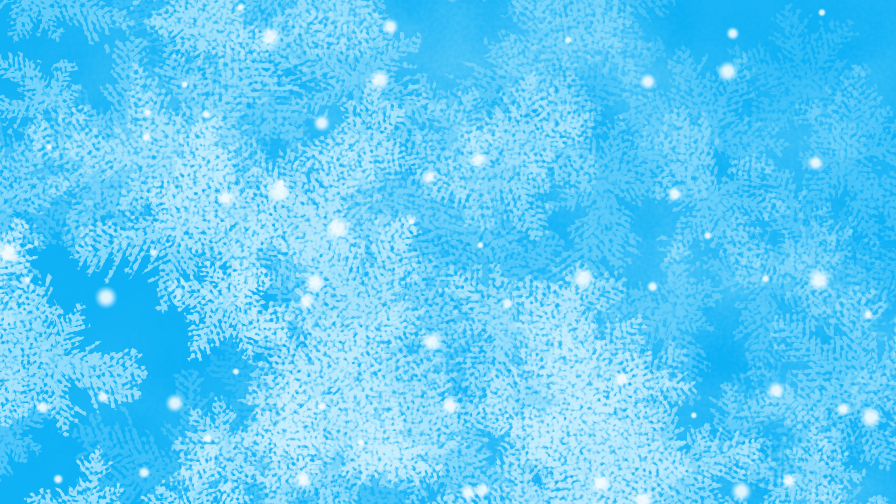
Write a WebGL 2 fragment shader that draws this texture.

```glsl
#version 300 es
precision highp float;
// Feathery frost crystals over bright blue, sprinkled with soft glowing snow dots.
uniform vec2 u_resolution;
out vec4 fragColor;

const float TAU = 6.2831853;
const int LAYERS = 6;
const int ARMS = 8;
const vec3 SKY = vec3(0.055, 0.695, 0.965);
const vec3 FROST = vec3(0.79, 0.935, 0.995);

vec2 hash2(vec2 p) {
  vec3 h = fract(p.xyx * vec3(0.1031, 0.1030, 0.0973));
  h += dot(h, h.yzx + 33.33);
  return fract((h.xx + h.yz) * h.zy);
}

float cornerSlope(vec2 cell, vec2 offset) {
  float angle = TAU * hash2(cell + 71.0).x;
  return dot(vec2(cos(angle), sin(angle)), offset);
}

float gradientNoise(vec2 p) {
  vec2 i = floor(p), f = fract(p), e = vec2(0.0, 1.0);
  vec2 w = f * f * f * (f * (f * 6.0 - 15.0) + 10.0);
  float low = mix(cornerSlope(i, f), cornerSlope(i + e.yx, f - e.yx), w.x);
  float high = mix(cornerSlope(i + e, f - e), cornerSlope(i + 1.0, f - 1.0), w.x);
  return mix(low, high, w.y);
}

float fill(float d, float aa) {
  return 1.0 - smoothstep(-aa, aa, d);
}

// Frost gathers along a diagonal band and thins out irregularly around it.
float coverage(vec2 p) {
  vec2 start = vec2(0.8, 0.95), span = vec2(0.75, -0.8);
  float along = clamp(dot(p - start, span) / dot(span, span), 0.0, 1.0);
  float away = length(p - start - span * along);
  return clamp(0.98 - away + 0.6 * gradientNoise(p * 3.1 + 4.0), 0.06, 1.0);
}

// One arm along +x: a spine with slanted barbs of uneven reach.
float frond(vec2 q, float len, float seed, float grain, float aa) {
  float y = abs(q.y);
  float root = q.x - y * 0.9;
  float t = root / len;
  if (t < 0.0 || t > 1.0) return 0.0;
  float pitch = 0.009 + 0.035 * len;
  float id = floor(root / pitch);
  float vary = hash2(vec2(id + 3.0, seed + step(0.0, q.y) * 17.0)).x;
  float reach = len * 0.85 * sqrt(t) * (1.0 - t) * mix(0.3, 1.0, vary);
  float barb = abs(fract(root / pitch) - 0.5) * pitch * 0.74;
  float width = pitch * (0.3 - 0.12 * y / (reach + 0.001)) + grain * 0.006;
  float barbs = fill(barb - width, aa) * fill(y - reach, aa);
  float spine = fill(y - 0.0045 * (1.0 - t) - grain * 0.003, aa);
  return max(barbs, spine);
}

float crystal(vec2 q, float size, float seed, float grain, float aa) {
  float mask = 0.0;
  float turn = TAU * hash2(vec2(seed, 5.0)).x;
  for (int i = 0; i < ARMS; i++) {
    vec2 r = hash2(vec2(seed, float(i) + 11.0));
    float a = turn + (float(i) + 0.9 * r.x) * TAU / float(ARMS);
    vec2 axis = vec2(cos(a), sin(a));
    vec2 local = vec2(dot(q, axis), dot(q, vec2(-axis.y, axis.x)));
    float len = size * mix(0.4, 1.0, r.y);
    mask = max(mask, frond(local, len, seed + float(i) * 7.0, grain, aa));
  }
  return mask;
}

// Scattered crystals, one candidate per grid cell.
float crystalLayer(vec2 p, float cellSize, float seed, float grain, float aa) {
  float mask = 0.0;
  vec2 base = floor(p / cellSize);
  for (int k = 0; k < 9; k++) {
    vec2 cell = base + vec2(k % 3 - 1, k / 3 - 1);
    vec2 r = hash2(cell + seed * 19.0 + 40.0);
    vec2 pick = hash2(cell + seed * 31.0 + 90.0);
    vec2 centre = (cell + r) * cellSize;
    float size = cellSize * mix(0.5, 0.98, pick.y);
    vec2 q = p - centre;
    if (dot(q, q) > size * size) continue;
    float cover = coverage(centre);
    if (pick.x > cover) continue;
    float star = crystal(q, size, floor(r.x * 500.0) + seed, grain, aa);
    mask = max(mask, star * mix(0.5, 1.0, cover));
  }
  return mask;
}

float snowDots(vec2 p, float cellSize) {
  float glow = 0.0;
  vec2 base = floor(p / cellSize);
  for (int k = 0; k < 9; k++) {
    vec2 cell = base + vec2(k % 3 - 1, k / 3 - 1);
    vec2 centre = (cell + hash2(cell + 210.0)) * cellSize;
    vec2 r = hash2(cell + 330.0);
    float radius = mix(0.007, 0.029, r.x);
    float dot1 = 1.0 - smoothstep(0.25, 1.0, length(p - centre) / radius);
    glow = max(glow, dot1 * step(r.y, 0.72));
  }
  return glow;
}

void main() {
  vec2 p = gl_FragCoord.xy / u_resolution.y;
  float aa = 0.7 / u_resolution.y;
  float grain = gradientNoise(p * 120.0) + 0.5 * gradientNoise(p * 61.0 + 9.0);
  float cloud = gradientNoise(p * 5.0) + 0.5 * gradientNoise(p * 13.0 + 2.0);

  // Thin grainy haze under the crystals
  float frost = coverage(p) * clamp(0.17 + 0.3 * cloud + 0.1 * grain, 0.0, 0.5);

  // Faint crystals first, bright ones on top
  vec2 wobble = p + 0.003 * vec2(grain, -grain);
  float crumble = 0.6 + 0.4 * smoothstep(-0.4, 0.1, grain);
  for (int i = 0; i < LAYERS; i++) {
    float level = float(i) / float(LAYERS - 1);
    float cellSize = mix(0.34, 0.25, level);
    float mask = crystalLayer(wobble + 0.13 * float(i), cellSize, float(i) + 1.0, grain, aa);
    frost = mix(frost, 1.0, mask * crumble * mix(0.2, 0.8, level));
  }

  vec3 color = mix(SKY, FROST, frost);
  color = mix(color, vec3(0.97, 0.99, 1.0), 0.88 * snowDots(p, 0.155));
  fragColor = vec4(color, 1.0);
}
```
